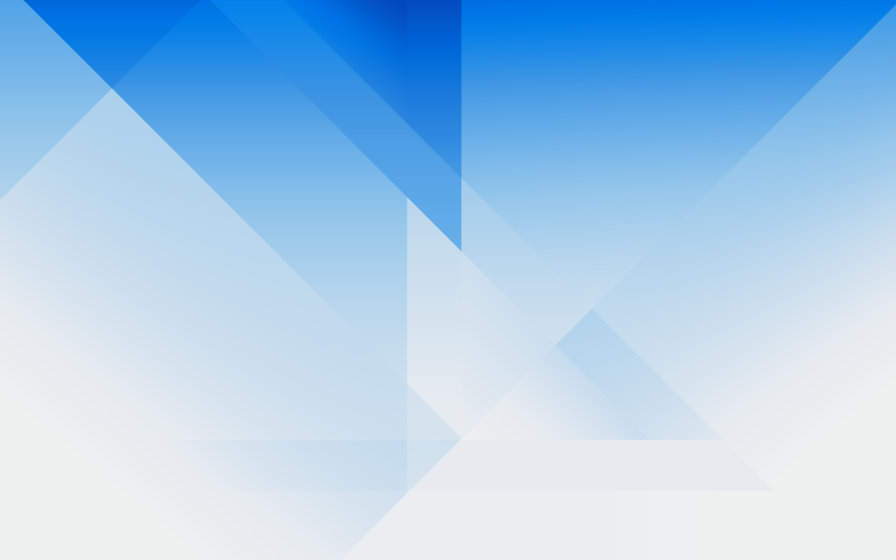
This background is drawn by a Shadertoy shader. Its source:

```glsl
// Overlapping translucent blue facets that fade down into a pale floor.
// Straight edges cut the canvas into facets; each has a smooth tone field,
// and a single white-to-navy ramp turns the combined tone into colour.

// Canvas space: x in 0..ASPECT from the left, y in 0..1 from the top.
const float ASPECT = 1.6;

// Falling diagonals (x - y), rising diagonals (x + y)
const float FALL_A = 0.042;
const float FALL_B = 0.375;
const float FALL_C = 0.506;
const float RISE_LEFT = 0.358;
const float RISE_MAIN = 1.608;

// Vertical strip and horizontal shelf
const float STRIP_LEFT = 0.727;
const float STRIP_RIGHT = 0.824;
const float SHELF_TOP = 0.786;
const float SHELF_BOTTOM = 0.876;

// Strength of the saturated light along the top
const vec3 VIVID = vec3(-0.10, 0.025, 0.06);

const int RAMP_SIZE = 8;
const vec3 RAMP[RAMP_SIZE] = vec3[RAMP_SIZE](
    vec3(0.937, 0.941, 0.941), vec3(0.90, 0.92, 0.94),
    vec3(0.77, 0.86, 0.93), vec3(0.59, 0.78, 0.92),
    vec3(0.38, 0.67, 0.91), vec3(0.19, 0.55, 0.88),
    vec3(0.06, 0.43, 0.84), vec3(0.0, 0.28, 0.74));

// Smooth step across an edge, one pixel wide
float edge(float dist) {
    float width = 0.7 / iResolution.y;
    return smoothstep(-width, width, dist);
}

float diagonalEdge(float dist) {
    return edge(dist * 0.7071);
}

// Quadratic fall-off with depth
float falloff(float depth, float top, float slope, float curve) {
    return top + depth * (slope + curve * depth);
}

vec3 rampColor(float tone) {
    vec3 color = RAMP[0];
    for (int i = 1; i < RAMP_SIZE; i++) {
        color = mix(color, RAMP[i], clamp(tone - float(i - 1), 0.0, 1.0));
    }
    return color;
}

// Facets above the main rising diagonal
float upperTone(vec2 p) {
    float fall = p.x - p.y;
    float pastLeft = edge(p.x - STRIP_LEFT);
    float pastRight = edge(p.x - STRIP_RIGHT);
    float pastRise = diagonalEdge(p.x + p.y - RISE_LEFT);

    // Pale wedge on the left, with the shelf crossing its foot
    float away = max(FALL_A - fall, 0.0);
    float pale = 2.75 - 1.2 * p.y - 3.4 * away * away - 0.35 * pastLeft;
    float shelf = 0.25 * edge(p.y - SHELF_TOP) - 0.15 * edge(p.y - SHELF_BOTTOM);
    pale += shelf * smoothstep(0.15, 0.5, p.x);
    float wedge = mix(4.3 - 5.4 * p.y, pale, pastRise);

    // Broad band between the first two falling diagonals
    float band = mix(6.3 - 8.0 * p.y, falloff(p.y, 6.1, -9.9, 5.3), pastRise);
    band = mix(band, 3.6 - 3.68 * p.y, pastLeft);
    band = mix(band, 1.8 + 2.8 * (fall - FALL_B), pastRight);

    // Narrow band between the last two
    float ribbon = mix(falloff(p.y, 5.6, -5.5, 3.6), 4.1 - 4.0 * p.y, pastRight);

    // Deep shaft and the sky to its right
    float shaft = mix(6.0 + 6.0 * (p.x - 0.54), 6.9, pastLeft);
    shaft -= mix(9.0, 7.5, pastLeft) * p.y;
    float sky = falloff(p.y, 6.2, -11.0, 6.0) - 0.4 * (p.x - STRIP_RIGHT);
    float outer = mix(shaft, sky, pastRight);

    float tone = mix(wedge, band, diagonalEdge(fall - FALL_A));
    tone = mix(tone, ribbon, diagonalEdge(fall - FALL_B));
    return mix(tone, outer, diagonalEdge(fall - FALL_C));
}

// Facets below the main rising diagonal
float lowerTone(vec2 p) {
    float fall = p.x - p.y;
    float away = max(p.x + p.y - RISE_MAIN, 0.0);
    float haze = falloff(p.y, 4.7, -6.8, 3.8) - 4.0 * away * away;
    float corner = 2.0 + 5.0 * (fall - FALL_B) - (p.y - 0.62);
    float tone = mix(corner, haze + 0.35, diagonalEdge(fall - FALL_B));

    // Shelf and floor
    tone = mix(tone, 0.85, edge(p.y - SHELF_TOP));
    tone = mix(tone, haze, diagonalEdge(fall - FALL_C));
    float ground = 0.45 * (1.0 - smoothstep(1.0, 1.35, p.x));
    return mix(tone, ground, edge(p.y - SHELF_BOTTOM));
}

void mainImage(out vec4 fragColor, in vec2 fragCoord) {
    vec2 uv = fragCoord / iResolution.xy;
    vec2 p = vec2(uv.x * ASPECT, 1.0 - uv.y);

    float below = diagonalEdge(p.x + p.y - RISE_MAIN);
    float tone = max(mix(upperTone(p), lowerTone(p), below), 0.0);

    // Saturate the mid blues near the top edge
    float vivid = smoothstep(4.0, 5.5, tone) * (1.0 - smoothstep(6.0, 6.8, tone));
    vivid *= 1.0 - smoothstep(0.0, 0.2, p.y);
    vec3 color = rampColor(tone) + VIVID * vivid;
    fragColor = vec4(clamp(color, 0.0, 1.0), 1.0);
}
```
